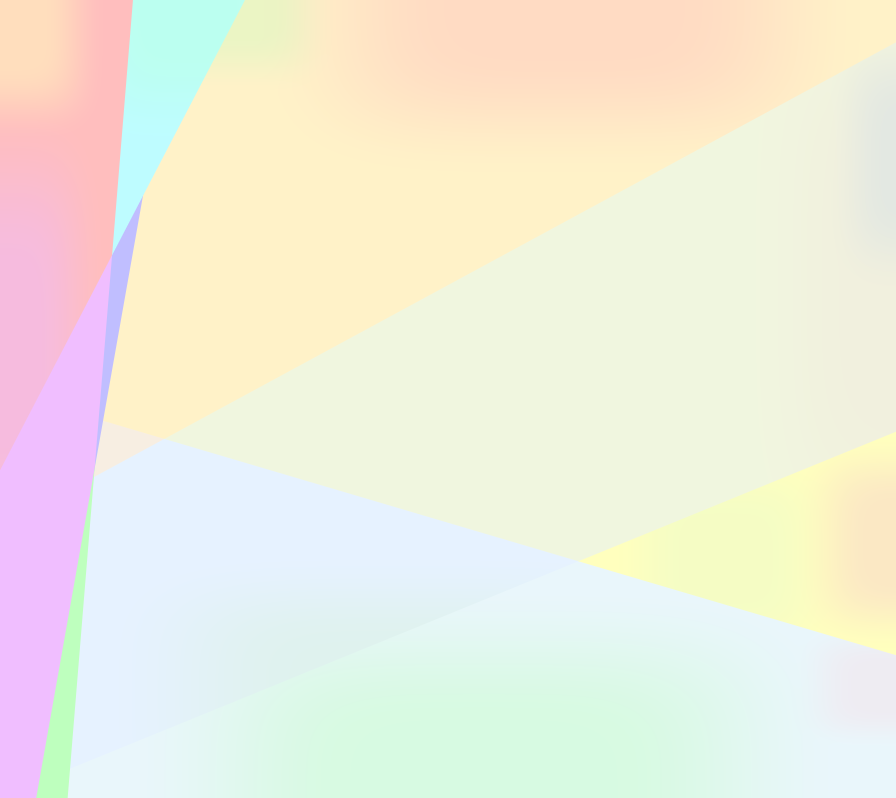
This background is drawn by a WebGL 1 fragment shader. Its source:

```glsl
precision mediump float;
// Pastel shards: six straight lines cut the canvas into flat facets.
// Each facet has its own base colour with soft squarish glows, and the
// facets are blended by the antialiased side of every line.

uniform vec2 u_resolution;

// Coverage of the half plane to the left of the line from a to b
// (the upper side when the line runs rightwards).
float leftOf(vec2 uv, vec2 a, vec2 b) {
    vec2 aspect = vec2(u_resolution.x / u_resolution.y, 1.0);
    vec2 dir = normalize((b - a) * aspect);
    vec2 rel = (uv - a) * aspect;
    float dist = dir.x * rel.y - dir.y * rel.x;
    return clamp(dist * u_resolution.y + 0.5, 0.0, 1.0);
}

// Soft rounded-box glow, flat at its core and zero at the radius.
float glow(vec2 uv, vec2 center, vec2 radius) {
    vec2 d = (uv - center) / radius;
    return 1.0 - smoothstep(0.35, 1.0, sqrt(length(d * d)));
}

// Facets on the left
vec3 rose(vec2 uv) {
    vec3 c = vec3(1.0, 0.745, 0.745);
    c = mix(c, vec3(0.965, 0.735, 0.87), glow(uv, vec2(0.0, 0.56), vec2(0.12, 0.31)));
    return mix(c, vec3(1.0, 0.87, 0.74), glow(uv, vec2(0.01, 0.97), vec2(0.11, 0.15)));
}

vec3 aqua(vec2 uv) {
    return mix(vec3(0.745, 0.99, 1.0), vec3(0.735, 1.0, 0.94),
               glow(uv, vec2(0.21, 1.0), vec2(0.13, 0.18)));
}

// Facets on the right
vec3 cream(vec2 uv) {
    vec3 c = vec3(1.0, 0.949, 0.785);
    c = mix(c, vec3(0.92, 0.96, 0.77), glow(uv, vec2(0.27, 1.0), vec2(0.11, 0.12)));
    return mix(c, vec3(1.0, 0.86, 0.765), glow(uv, vec2(0.63, 1.02), vec2(0.35, 0.25)));
}

vec3 sage(vec2 uv) {
    vec3 c = vec3(0.943, 0.965, 0.875);
    c = mix(c, vec3(0.945, 0.94, 0.87), glow(uv, vec2(1.05, 0.65), vec2(0.23, 0.4)));
    return mix(c, vec3(0.89, 0.91, 0.885), glow(uv, vec2(1.03, 0.8), vec2(0.11, 0.17)));
}

vec3 lemon(vec2 uv) {
    vec3 c = vec3(1.0, 1.0, 0.745);
    c = mix(c, vec3(0.96, 0.99, 0.77), glow(uv, vec2(0.81, 0.3), vec2(0.13, 0.14)));
    return mix(c, vec3(0.985, 0.91, 0.77), glow(uv, vec2(1.02, 0.32), vec2(0.14, 0.14)));
}

vec3 sky(vec2 uv) {
    return mix(vec3(0.902, 0.949, 1.0), vec3(0.875, 0.95, 0.935),
               glow(uv, vec2(0.45, 0.13), vec2(0.34, 0.18)));
}

vec3 mint(vec2 uv) {
    vec3 c = vec3(0.915, 0.965, 0.985);
    c = mix(c, vec3(0.935, 0.925, 0.95), glow(uv, vec2(1.0, 0.14), vec2(0.12, 0.08)));
    return mix(c, vec3(0.845, 0.98, 0.885), glow(uv, vec2(0.54, 0.0), vec2(0.41, 0.27)));
}

void main() {
    vec2 uv = gl_FragCoord.xy / u_resolution;

    // Three steep cuts, each from the bottom to the top
    float left1 = leftOf(uv, vec2(0.0755, 0.0), vec2(0.1484, 1.0));
    float left2 = leftOf(uv, vec2(0.0, 0.4106), vec2(0.2734, 1.0));
    float left3 = leftOf(uv, vec2(0.0404, 0.0), vec2(0.1983, 1.0));

    // Three shallow cuts, each from the left to the right
    float above4 = leftOf(uv, vec2(0.1042, 0.4018), vec2(1.0, 0.947));
    float above5 = leftOf(uv, vec2(0.1172, 0.472), vec2(1.0, 0.179));
    float above6 = leftOf(uv, vec2(0.0781, 0.0367), vec2(1.0, 0.459));

    // Wide facets of the fan
    vec3 upper = mix(vec3(0.97, 0.935, 0.885), cream(uv), above5);
    vec3 lower = mix(mix(mint(uv), sky(uv), above6),
                     mix(lemon(uv), sage(uv), above6), above5);
    vec3 fan = mix(lower, upper, above4);

    // Narrow slivers along the left side
    vec3 inner = mix(fan, vec3(0.753, 0.745, 1.0), left3);
    vec3 outer = mix(vec3(0.745, 1.0, 0.745), vec3(0.94, 0.745, 1.0), left3);
    vec3 below = mix(inner, outer, left1);
    vec3 above = mix(aqua(uv), rose(uv), left1);

    gl_FragColor = vec4(mix(below, above, left2), 1.0);
}
```
